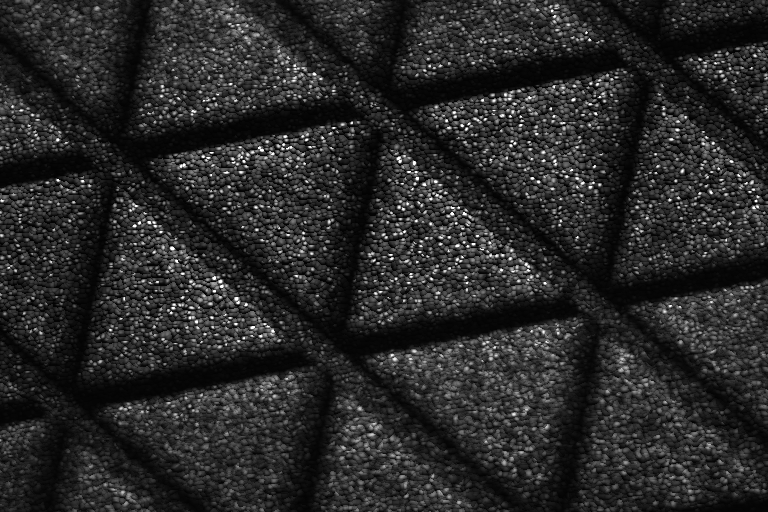
Write a Shadertoy shader that draws this texture.

```glsl
// Black pebbled rubber moulded into a skewed grid of triangular pads, under shallow focus.
#define EDGE_U vec2(0.521, 0.100)    // lattice step along the pad bases
#define EDGE_W vec2(-0.094, -0.486)  // lattice step along the narrow creases
#define NODE vec2(0.657, 0.316)      // one groove junction
#define PAD_LIGHT 0.245
#define FLOOR_LIGHT 0.145
#define CORNER_ROUND 0.020
#define PEBBLE_FREQ 112.0
#define GLINT 3.0
#define FOCUS_POINT vec2(0.75, 0.63)

const vec2 TO_LIGHT = vec2(0.48, 0.88);

float hash(vec2 p) {
    vec3 h = fract(p.xyx * 0.1031);
    h += dot(h, h.yzx + 33.33);
    return fract((h.x + h.y) * h.z);
}

float noise(vec2 p) {
    vec2 i = floor(p), f = fract(p);
    f = f * f * (3.0 - 2.0 * f);
    return mix(mix(hash(i), hash(i + vec2(1, 0)), f.x),
               mix(hash(i + vec2(0, 1)), hash(i + vec2(1, 1)), f.x), f.y);
}

// Cellular pebbles: each has its own tone, a lit side and sometimes a glint
float pebbles(vec2 p, float glintRadius) {
    vec2 base = floor(p), id = base, r = vec2(9.0);
    for (int y = -1; y <= 1; y++)
    for (int x = -1; x <= 1; x++) {
        vec2 cell = base + vec2(x, y);
        vec2 center = cell + 0.1 + 0.8 * vec2(hash(cell + 11.3), hash(cell + 57.9));
        vec2 toPoint = p - center;
        if (dot(toPoint, toPoint) < dot(r, r)) { r = toPoint; id = cell; }
    }
    float tone = mix(0.35, 1.3, hash(id + 3.1));
    float body = tone * (1.15 - length(r)) + 0.75 * dot(r, TO_LIGHT);
    float shine = pow(hash(id + 91.7), 4.0);
    float glint = 1.0 - smoothstep(0.05, glintRadius, length(r - 0.2 * TO_LIGHT));
    return max(body, 0.0) + GLINT * shine * glint;
}

// Fine crisp pebbles in focus, larger soft spots out of focus
float pebbleLight(vec2 p, float defocus) {
    vec2 warped = p + 0.006 * vec2(noise(p * 60.0), noise(p * 60.0 + 31.7));
    mat2 turn = mat2(0.85, -0.24, 0.26, 1.05);
    vec2 grid = turn * warped * PEBBLE_FREQ;
    float crisp = pebbles(grid, 0.55);
    float soft = 0.55 * pebbles(grid * 0.78 + 40.0, 0.75)
               + 0.45 * pebbles(grid * 0.95 + 90.0, 0.75);
    float clumps = 0.75 + 0.5 * noise(p * 42.0);
    return mix(crisp, soft, defocus) * clumps;
}

float smoothMin(float a, float b, float k) {
    float h = max(k - abs(a - b), 0.0) / k;
    return min(a, b) - 0.25 * h * h * k;
}

void mainImage(out vec4 fragColor, in vec2 fragCoord) {
    vec2 p = fragCoord / iResolution.y;
    vec2 uv = fragCoord / iResolution.xy;

    // Focus falls off on both sides of a band along the pad bases
    vec2 acrossFocus = normalize(vec2(-EDGE_U.y, EDGE_U.x));
    float defocus = smoothstep(0.12, 0.6, abs(dot(p - FOCUS_POINT, acrossFocus)));

    // Lattice coordinates; each cell splits along its diagonal into two pads
    mat2 lattice = mat2(EDGE_U, EDGE_W);
    vec2 q = inverse(lattice) * (p - NODE);
    vec2 f = fract(q);
    bool upper = f.x > f.y;
    vec3 altitude = abs(determinant(lattice))
                  / vec3(length(EDGE_U), length(EDGE_W), length(EDGE_U + EDGE_W));

    // Distances inside the pad from its base, crease and diagonal edges
    vec3 inset = upper
        ? altitude * vec3(f.y, 1.0 - f.x, f.x - f.y) - vec3(0.026, 0.005, 0.016)
        : altitude * vec3(1.0 - f.y, f.x, f.y - f.x) - vec3(0.006, 0.010, 0.047);
    inset += 0.005 * (noise(p * 38.0) - 0.5);
    float pad = smoothMin(smoothMin(inset.x, inset.y, CORNER_ROUND), inset.z, CORNER_ROUND);

    // Rolled edges: lit where they face the light, dark where they turn away
    vec3 wall  = upper ? vec3(1.45, 0.20, 0.40) : vec3(0.06, 0.50, 1.45);
    vec3 width = upper ? vec3(0.085, 0.075, 0.050) : vec3(0.050, 0.045, 0.085);
    vec3 roll = mix(wall, vec3(1.0), smoothstep(vec3(0.0), width, inset));
    float variation = 0.94 + 0.12 * hash(floor(q) + (upper ? 7.0 : 41.0));
    float padLight = PAD_LIGHT * roll.x * roll.y * roll.z * variation;
    padLight *= 0.85 + 0.3 * noise(p * 9.0);

    // Wide diagonal channel has a visible floor, the other grooves lie in shadow
    float diagonal = q.x - q.y;
    float offset = (diagonal - round(diagonal)) * altitude.z;
    float channel = 1.0 - smoothstep(0.012, 0.034, abs(offset + 0.022));
    float floorLight = mix(0.015, FLOOR_LIGHT, channel);

    float feather = 0.006 + 0.010 * defocus;
    float light = mix(floorLight, padLight, smoothstep(-feather, feather, pad));

    // Grain and corner falloff
    light *= pebbleLight(p, defocus);
    light *= 1.08 - 0.5 * smoothstep(0.25, 0.8, distance(uv, vec2(0.54, 0.6)));
    fragColor = vec4(vec3(clamp(light + 0.012, 0.0, 1.0)), 1.0);
}
```
